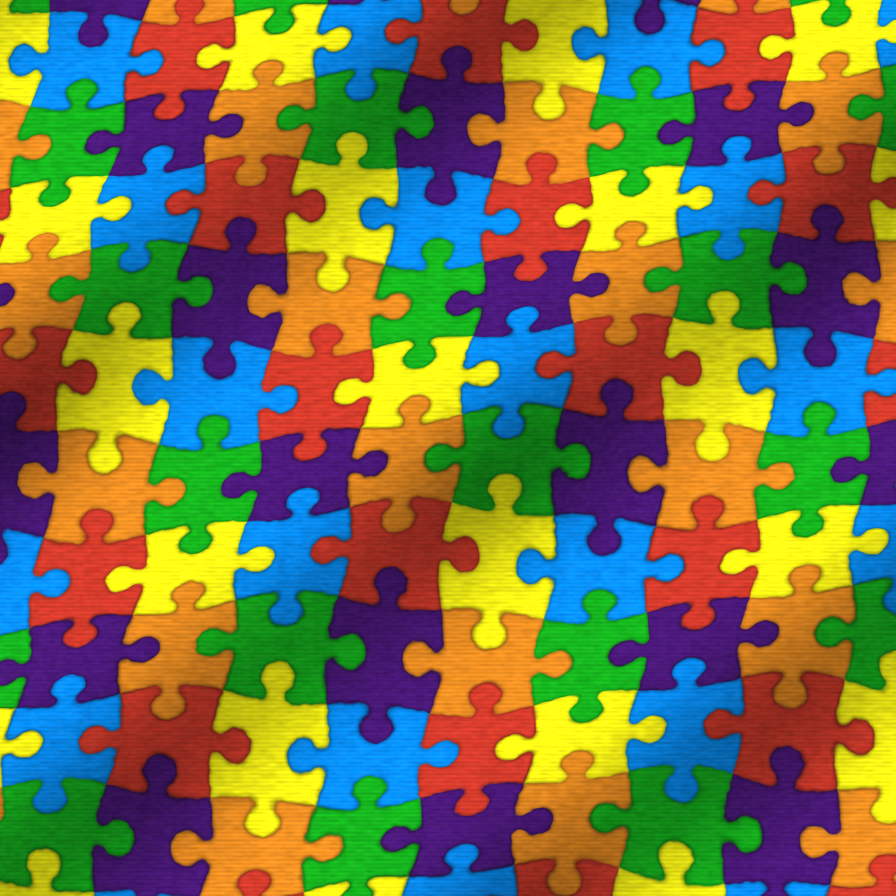
This pattern is drawn by a WebGL 1 fragment shader. Its source:

```glsl
precision highp float;
// Cotton cloth printed with interlocking jigsaw pieces in six colours.
// A bent lattice gives the cells; a knob-and-neck distance function cuts each
// shared edge; diagonal folds shade and squeeze the cloth, with a fine weave.

uniform vec2 u_resolution;

#define CELL vec2(0.1107, 0.1016) // piece size, canvas units
#define KNOB_RADIUS 0.155         // in cells
#define KNOB_OFFSET 0.175         // knob centre beyond the edge, in cells
#define NECK_HALF 0.085
#define EDGE_BOW 0.065            // sag of an edge towards the tab's owner
#define FOLD_PERIOD 0.397
#define FOLD_SQUEEZE 0.16
#define FOLD_SHADE 0.36
#define SEAM_WIDTH 0.024
#define SEAM_DARK 0.24
#define WEAVE_COUNT vec2(170.0, 230.0)
#define WEAVE_DEPTH 0.13

const float PI = 3.14159265;

float hash(vec2 p) {
  return fract(sin(dot(p, vec2(127.1, 311.7))) * 43758.5453);
}

float noise(vec2 p) {
  vec2 i = floor(p), f = fract(p);
  f = f * f * (3.0 - 2.0 * f);
  return mix(mix(hash(i), hash(i + vec2(1.0, 0.0)), f.x),
             mix(hash(i + vec2(0.0, 1.0)), hash(i + 1.0), f.x), f.y);
}

float smoothMin(float a, float b, float k) {
  float h = max(k - abs(a - b), 0.0) / k;
  return min(a, b) - 0.25 * h * h * k;
}

// Diagonal coordinate across the folds; uv has y pointing down.
float foldCoord(vec2 uv) {
  return dot(uv, vec2(0.62, 0.78));
}

// Canvas to lattice: slanted columns, tighter rows at the top, folds.
vec2 clothLattice(vec2 uv) {
  vec2 d = uv - vec2(0.158, 0.228);
  float top = max(0.0, 1.0 - uv.y / 0.39);
  float fold = sin(2.0 * PI * (foldCoord(uv) - 0.628) / FOLD_PERIOD);
  float row = (d.y + 0.022 * d.x) / CELL.y - 0.35 * top + FOLD_SQUEEZE * fold;
  float col = (d.x + 0.015 * row) / (CELL.x + 0.0009 * row);
  col += 0.46 * top * (uv.x - 0.52);
  return vec2(col, row) + 0.5;
}

// Distance to a tabbed edge: q.x points out of the tab's owner, q.y along it.
float tabEdge(vec2 q, float jitter) {
  float line = q.x + EDGE_BOW * cos(PI * q.y);
  q.y -= 0.05 * (jitter - 0.5);
  float knob = length((q - vec2(KNOB_OFFSET, 0.0)) * vec2(1.05, 0.95)) - KNOB_RADIUS;
  float neck = max(abs(q.y) - NECK_HALF, abs(q.x) - KNOB_OFFSET);
  return smoothMin(line, smoothMin(knob, neck, 0.05), 0.09);
}

// Six colours run down each column; the next column starts four further on.
vec3 pieceColour(float col, float row) {
  float k = floor(mod(row + 4.0 * col + 0.5, 6.0));
  if (k < 1.0) return vec3(0.03, 0.55, 0.95);
  if (k < 2.0) return vec3(0.08, 0.68, 0.11);
  if (k < 3.0) return vec3(0.99, 0.97, 0.08);
  if (k < 4.0) return vec3(0.90, 0.54, 0.13);
  if (k < 5.0) return vec3(0.80, 0.22, 0.16);
  return vec3(0.28, 0.09, 0.46);
}

void main() {
  vec2 uv = gl_FragCoord.xy / u_resolution;
  uv.y = 1.0 - uv.y;

  // Lattice position with slightly bleeding ink
  vec2 p = clothLattice(uv);
  p += 0.02 * (vec2(noise(uv * 150.0), noise(uv * 150.0 + 37.0)) - 0.5);
  vec2 cell = floor(p), edge = floor(p + 0.5);

  // Odd cells own the side tabs, even cells the upper and lower tabs
  float sx = mod(edge.x - 1.0 + cell.y, 2.0) > 0.5 ? 1.0 : -1.0;
  float sy = mod(cell.x + edge.y - 1.0, 2.0) < 0.5 ? 1.0 : -1.0;
  vec2 mid = p - cell - 0.5;
  float dSide = tabEdge(vec2(sx * (p.x - edge.x), mid.y), hash(vec2(edge.x, cell.y)));
  float dLevel = tabEdge(vec2(sy * (p.y - edge.y), mid.x), hash(vec2(cell.x, edge.y) + 50.0));

  // Smooth blend between the pieces on both sides of each edge
  float aa = max(0.012, 0.8 / (CELL.y * u_resolution.y));
  float wSide = smoothstep(-aa, aa, dSide);
  float wLevel = smoothstep(-aa, aa, dLevel);
  vec2 owner = edge - 0.5 - 0.5 * vec2(sx, sy);
  vec2 other = edge - 0.5 + 0.5 * vec2(sx, sy);
  vec3 col = mix(
    mix(pieceColour(owner.x, owner.y), pieceColour(other.x, owner.y), wSide),
    mix(pieceColour(owner.x, other.y), pieceColour(other.x, other.y), wSide), wLevel);

  // Overprinted seam
  float seam = min(abs(dSide), abs(dLevel)) / SEAM_WIDTH;
  col *= 1.0 - SEAM_DARK * exp(-seam * seam) * (0.5 + noise(p * 2.0));

  // Fold shadows
  float dark = 0.5 + 0.5 * cos(2.0 * PI * (foldCoord(uv) - 0.768) / FOLD_PERIOD);
  col *= 1.06 - FOLD_SHADE * dark * dark * (0.6 + 0.8 * noise(uv * 4.0 + 9.0));

  // Ribbed weave with uneven threads
  vec2 thread = uv * WEAVE_COUNT;
  float rib = 0.3 * sin(2.0 * PI * thread.y) + noise(thread * vec2(0.6, 1.4)) - 0.5;
  col = col * (1.0 + WEAVE_DEPTH * rib) + 0.03 * (noise(thread * 1.3 + 71.0) - 0.3);
  gl_FragColor = vec4(clamp(col, 0.0, 1.0), 1.0);
}
```
